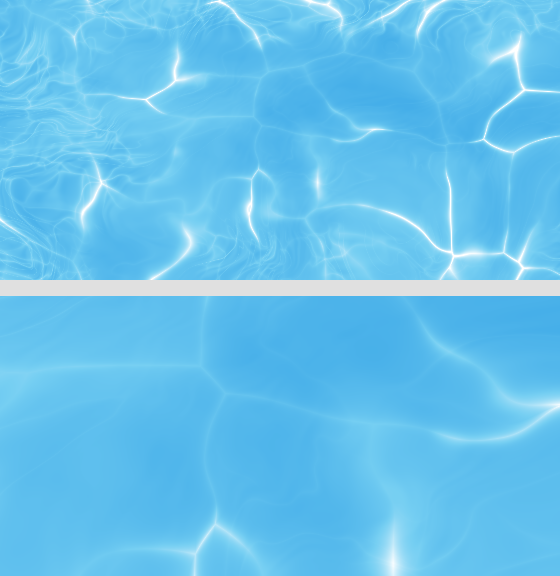
Top, the full canvas; bottom, a detail of the centre.
This texture is drawn by a Shadertoy shader. Its source:

```glsl
// Sunlit pool water: a bent web of bright caustic lines over soft blue.

vec2 hash2(vec2 cell) {
    vec3 h = fract(cell.xyx * vec3(0.1031, 0.1030, 0.0973));
    h += dot(h, h.yzx + 33.33);
    return fract((h.xx + h.yz) * h.zy);
}

float noise(vec2 p) {
    vec2 i = floor(p), f = fract(p);
    f = f * f * f * (f * (f * 6.0 - 15.0) + 10.0);
    return mix(mix(hash2(i).x, hash2(i + vec2(1, 0)).x, f.x),
               mix(hash2(i + vec2(0, 1)).x, hash2(i + vec2(1, 1)).x, f.x), f.y);
}

float fbm(vec2 p) {
    float sum = 0.0, gain = 0.533;
    for (int i = 0; i < 4; i++) {
        sum += gain * noise(p);
        p = mat2(1.6, 1.2, -1.2, 1.6) * p + 7.3;
        gain *= 0.5;
    }
    return sum;
}

vec2 bend(vec2 p) {
    return vec2(noise(p), noise(p + 41.7)) - 0.5;
}

// Cell borders: x is the thin bright line, y the wide glow around it.
vec2 web(vec2 p, float lineWidth) {
    vec2 home = floor(p);
    float nearest = 9.0, second = 9.0, glow = 0.0;
    for (int y = -2; y <= 2; y++)
    for (int x = -2; x <= 2; x++) {
        vec2 cell = home + vec2(x, y);
        vec2 toSite = cell + 0.1 + 0.8 * hash2(cell) - p;
        float d = dot(toSite, toSite);
        second = min(second, max(nearest, d));
        nearest = min(nearest, d);
        glow += exp(-6.0 * d);
    }
    return vec2(exp((nearest - second) / lineWidth),
                glow * exp(6.0 * nearest) - 1.0);
}

// Thin drawn-out threads along the middle level of stretched noise.
float threads(vec2 p) {
    p = mat2(0.8, -0.6, 0.6, 0.8) * p;
    float ridge = 1.0 - abs(2.0 * noise(p * vec2(4.0, 13.0)) - 1.0);
    return pow(ridge, 12.0);
}

// Water colour for a given red level, from deep blue up to white.
vec3 waterColour(float red) {
    vec3 middle = vec3(0.46, 0.81, 0.95);
    float rise = red - middle.r;
    return min(middle + rise * vec3(1.0, 0.667, 0.2),
               middle + rise * vec3(1.0, 0.352, 0.093));
}

void mainImage(out vec4 fragColor, in vec2 fragCoord) {
    vec2 p = fragCoord / iResolution.y;
    p.y *= 1.0 + 0.3 * p.y; // ripples flatten toward the far side

    vec2 q = p + 0.26 * bend(p * 2.6) + 0.045 * bend(p * 9.0 + 5.0);
    vec2 fine = q + 0.12 * bend(q * 6.0 + 13.0) + 0.03 * bend(q * 19.0);

    // Patches where the light gathers and where small ripples show
    float lit = smoothstep(0.40, 0.70, fbm(p * 3.2 + 20.0));
    float ruffled = smoothstep(0.42, 0.68, fbm(p * 2.3 + 61.0));

    // Soft depth shading
    float red = 0.362 + 0.24 * (fbm(q * 2.8 + 3.0) - 0.5);

    // Large caustic web
    vec2 large = web(q * 3.3, mix(0.025, 0.075, noise(p * 7.0 + 9.0)));
    red += large.x * (0.04 + 0.55 * lit) + large.y * (0.03 + 0.09 * lit);

    // Small web and threads
    vec2 small = web(fine * vec2(6.5, 8.0) + 30.0, 0.09);
    red += ruffled * (0.16 * small.x * noise(p * 8.0 + 2.0) + 0.03 * small.y);
    red += (0.02 + 0.12 * ruffled) * threads(fine + 8.0);
    red += 0.07 * ruffled * threads(fine * 2.1 + bend(p * 3.0) + 3.0);

    // Faint fibres
    vec2 along = mat2(0.6, -0.8, 0.8, 0.6) * fine;
    red += (0.015 + 0.05 * ruffled) * (noise(along * vec2(11.0, 70.0)) - 0.5);

    fragColor = vec4(waterColour(clamp(red, 0.27, 1.0)), 1.0);
}
```
